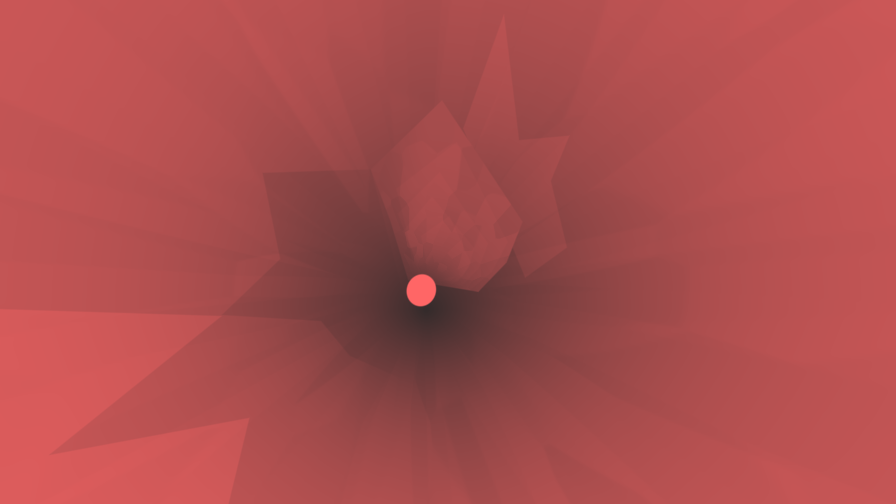
Reproduce this background procedurally as a Shadertoy shader.

```glsl
const float TAU = 6.2831853;
const vec3 SHADOW = vec3(0.20, 0.167, 0.167);
const vec3 CORAL = vec3(1.0, 0.40, 0.40);

float hash(vec2 p) {
    return fract(sin(dot(p, vec2(127.1, 311.7))) * 43758.55);
}

mat2 rotate(float a) {
    return mat2(cos(a), sin(a), -sin(a), cos(a));
}

// Signed distance to a closed outline, negative inside
float outlineDistance(vec2 p, vec2 v[7]) {
    float d = 1e5, side = 1.0;
    for (int i = 0; i < 7; i++) {
        vec2 a = v[i], b = v[(i + 1) % 7];
        vec2 e = b - a, w = p - a;
        vec2 off = w - e * clamp(dot(w, e) / dot(e, e), 0.0, 1.0);
        d = min(d, dot(off, off));
        bool above = p.y >= a.y, below = p.y < b.y;
        bool left = e.x * w.y > e.y * w.x;
        if ((above && below && left) || (!above && !below && !left)) side = -side;
    }
    return side * sqrt(d);
}

float fill(float d, float blur) {
    return smoothstep(blur, -blur, d);
}

// Cellular noise with softly joined flat cells, periodic in x
float facets(vec2 p, float period) {
    vec2 base = floor(p);
    float sum = 0.0, total = 0.0;
    for (int y = -1; y <= 1; y++)
    for (int x = -1; x <= 1; x++) {
        vec2 cell = base + vec2(x, y);
        vec2 id = vec2(mod(cell.x, period), cell.y);
        vec2 d = cell + vec2(hash(id), hash(id + 37.0)) - p;
        float w = exp(-40.0 * dot(d, d));
        sum += w * hash(id + 71.0);
        total += w;
    }
    return sum / total - 0.5;
}

// Facets running outward from a centre
float radialFacets(vec2 p, float sectors, float rings) {
    float angle = atan(p.y, p.x) / TAU;
    return facets(vec2(angle * sectors, log(length(p) + 0.01) * rings), sectors);
}

// Falloff of light on the outer wall
float wallLight(vec2 p) {
    float r = length(p);
    vec2 dir = p / max(r, 1e-4);
    r *= 1.0 + 0.25 * max(-dir.x, 0.0) + 0.35 * max(-dir.y, 0.0);
    return 0.76 * (1.0 - exp(-r / 0.38));
}

void mainImage(out vec4 fragColor, in vec2 fragCoord) {
    vec2 p = fragCoord / iResolution.y;
    p.x += 0.5 * (16.0 / 9.0 - iResolution.x / iResolution.y);
    float blur = 1.0 / iResolution.y;
    vec2 throat = vec2(0.845, 0.385);
    vec2 hole = vec2(0.836, 0.424);

    vec2 petal[7] = vec2[7](vec2(0.877, 0.801), vec2(0.736, 0.664),
        vec2(0.775, 0.560), vec2(0.810, 0.444), vec2(0.949, 0.421),
        vec2(1.005, 0.479), vec2(1.037, 0.560));
    vec2 sidePetal[7] = vec2[7](vec2(1.0, 0.972), vec2(0.919, 0.745),
        vec2(1.042, 0.449), vec2(1.125, 0.509), vec2(1.093, 0.641),
        vec2(1.13, 0.731), vec2(1.03, 0.722));
    vec2 shards[7] = vec2[7](vec2(-0.01, 0.387), vec2(0.44, 0.373),
        vec2(0.097, 0.097), vec2(0.495, 0.171), vec2(0.451, -0.01),
        vec2(-0.01, -0.01), vec2(-0.01, 0.2));
    vec2 collar[7] = vec2[7](vec2(0.521, 0.657), vec2(0.556, 0.486),
        vec2(0.44, 0.375), vec2(0.637, 0.363), vec2(0.694, 0.294),
        vec2(0.85, 0.225), vec2(0.736, 0.664));

    // Outer wall with long faint folds
    float light = wallLight(p - throat);
    float fold = radialFacets(p - hole, 26.0, 1.2) + 0.6 * radialFacets(p - hole, 47.0, 0.6);
    light += 0.045 * fold * smoothstep(0.03, 0.3, length(p - hole));

    // Large folds
    light += 0.10 * fill(outlineDistance(p, shards), blur);
    light += 0.07 * fill(outlineDistance(p, sidePetal), blur);
    light -= 0.07 * fill(outlineDistance(p, collar), blur) * smoothstep(0.85, 0.6, p.x);

    // Inner passage with nested, shrinking folds
    float depth = length(p - vec2(0.836, 0.394));
    float inner = 0.58 * (1.0 - exp(-depth / 0.10));
    inner -= 0.10 * smoothstep(0.86, 0.74, p.x);
    inner += 0.06 * radialFacets(p - hole, 34.0, 3.5) * smoothstep(0.03, 0.12, depth);
    vec2 nest = vec2(0.87, 0.45);
    float size = 1.0;
    for (int i = 0; i < 4; i++) {
        size *= 0.77;
        float turn = 0.16 * sin(float(i) * 2.4 + 0.8);
        vec2 q = nest + rotate(turn) * (p - nest) / size;
        inner += 0.022 * fill(outlineDistance(q, petal), blur / size) * smoothstep(0.04, 0.12, depth);
    }
    light = mix(light, inner, fill(outlineDistance(p, petal), blur));

    // Bright opening at the far end
    vec2 d = rotate(0.3) * (p - hole);
    float opening = (length(d / vec2(0.029, 0.032)) - 1.0) * 0.03;
    light = mix(light, 1.0, fill(opening, blur));

    fragColor = vec4(mix(SHADOW, CORAL, clamp(light, 0.0, 1.0)), 1.0);
}
```
